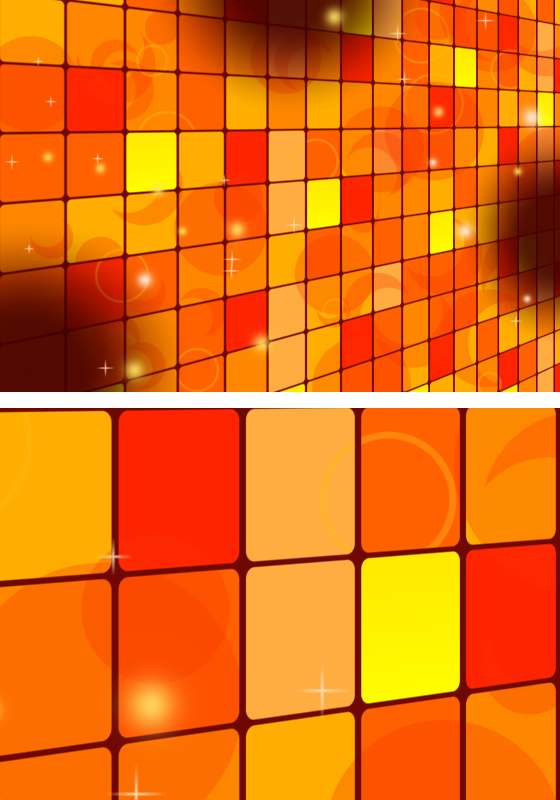
Top, the full canvas; bottom, a detail of the centre.
A WebGL 2 fragment shader for this background:

```glsl
#version 300 es
precision highp float;

uniform vec2 u_resolution;
out vec4 fragColor;

float hash(vec2 p) {
  vec3 q = fract(vec3(p.xyx) * 0.1031);
  q += dot(q, q.yzx + 33.33);
  return fract((q.x + q.y) * q.z);
}

vec2 scatter(float i, float seed) {
  return vec2(hash(vec2(i, seed)) * 1.43, hash(vec2(i, seed + 7.0)));
}

float roundedBox(vec2 p, vec2 halfSize, float radius) {
  vec2 q = abs(p) - halfSize + radius;
  return length(max(q, 0.0)) + min(max(q.x, q.y), 0.0) - radius;
}

float fill(float dist, float soft) {
  return 1.0 - smoothstep(-soft, soft, dist);
}

vec3 tileColor(vec2 cell) {
  float col = cell.x, row = cell.y;
  vec3 amber = vec3(1.0, 0.68, 0.0);
  vec3 orange = vec3(1.0, 0.53, 0.0);
  vec3 tangerine = vec3(1.0, 0.38, 0.0);
  float h = hash(cell + 40.0);
  vec3 color = h < 0.3 ? amber : h < 0.7 ? orange : tangerine;
  bool peach = abs(abs(mod(col, 10.0) - 6.5) - 1.5) < 0.1
            && mod(row, 3.0) + step(7.0, mod(col, 10.0)) < 1.5;
  if (peach) color = vec3(1.0, 0.68, 0.25);
  if (mod(col - 3.0 * row - 4.0, 9.0) < 0.5) color = vec3(1.0, 0.14, 0.0);
  return color;
}

// Translucent discs, crescents and rings
vec3 addOrnaments(vec3 color, vec2 p, float px) {
  for (float i = 0.0; i < 46.0; i++) {
    vec2 q = p - scatter(i, 3.0);
    float kind = hash(vec2(i, 21.0));
    float radius = mix(0.04, 0.13, hash(vec2(i, 31.0)));
    float angle = 6.283 * hash(vec2(i, 41.0));
    float disc = length(q) - radius;
    vec2 shift = 0.45 * radius * vec2(cos(angle), sin(angle));
    float crescent = max(disc, 0.85 * radius - length(q - shift));
    if (kind < 0.8) {
      float shape = fill(kind < 0.4 ? disc : crescent, px);
      color = mix(color, vec3(0.98, 0.2, 0.0), 0.3 * shape);
    } else {
      float ring = fill(abs(length(q) - 0.6 * radius) - 0.003, px);
      color = mix(color, vec3(1.0, 0.72, 0.1), 0.4 * ring);
    }
  }
  return color;
}

float shadow(vec2 p, vec2 center, vec2 size) {
  return 1.0 - smoothstep(0.3, 1.0, length((p - center) / size));
}

// Soft glows and four-pointed sparkles
vec3 addLights(vec3 color, vec2 p, float px) {
  for (float i = 0.0; i < 15.0; i++) {
    float r = length(p - scatter(i, 57.0));
    float size = mix(0.008, 0.024, hash(vec2(i, 61.0)));
    vec3 tint = mix(vec3(1.0, 0.9, 0.4), vec3(1.0, 0.95, 0.9), step(0.5, hash(vec2(i, 67.0))));
    color = mix(color, tint, 0.85 * exp(-r * r / (size * size)));
  }
  for (float i = 0.0; i < 14.0; i++) {
    vec2 q = abs(p - scatter(i, 83.0));
    float reach = mix(0.012, 0.03, hash(vec2(i, 91.0)));
    vec2 taper = max(1.0 - q / reach, 0.0);
    vec2 thin = 1.0 - smoothstep(vec2(0.0), vec2(0.0015 + px), q);
    float star = max(taper.x * thin.y, taper.y * thin.x);
    color = mix(color, vec3(1.0, 0.88, 0.75), 0.9 * star);
  }
  return color;
}

void main() {
  vec2 p = gl_FragCoord.xy / u_resolution.y;
  float px = 1.0 / u_resolution.y;

  // Wall receding to the right
  float across = p.x - 0.1673;
  float depth = 0.161 / (0.161 - 0.0625 * across);
  vec2 wall = vec2(across * depth / 0.161 + 1.0,
                   (0.66 + 0.012 * p.x - p.y) * depth / 0.169);
  vec2 cell = floor(wall);
  vec2 local = fract(wall) - 0.5;

  // Tiles and their decoration
  vec3 color = addOrnaments(tileColor(cell), p, px);
  bool lit = mod(cell.x - 2.0 - 4.0 * cell.y, 17.0) < 0.5;
  if (lit) color = vec3(1.0, 0.95 + 0.08 * local.y, 0.0);

  // Grout with rounded corners
  vec2 inset = vec2(0.022 * depth, 0.018);
  float tile = fill(roundedBox(local, 0.5 - inset, 0.07), 0.8 * px * depth * 1.3 / 0.165);
  color = mix(vec3(0.43, 0.03, 0.0), color, tile);

  // Dark corners
  float dark = shadow(p, vec2(0.74, 1.06), vec2(0.38, 0.36));
  dark = max(dark, shadow(p, vec2(0.06, 0.05), vec2(0.44, 0.4)));
  dark = max(dark, shadow(p, vec2(1.42, 0.4), vec2(0.25, 0.29)));
  color = mix(color, vec3(0.25, 0.0, 0.0), 0.9 * dark);

  fragColor = vec4(addLights(color, p, px), 1.0);
}
```
